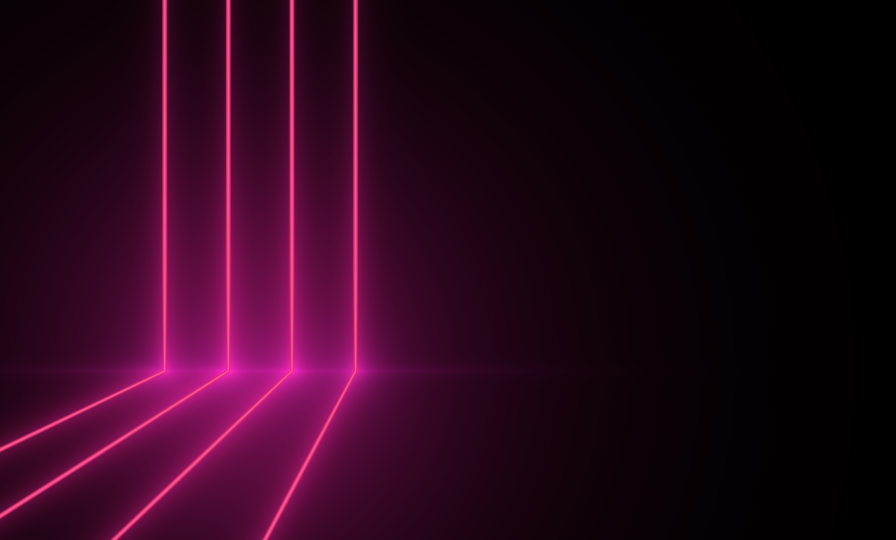
Write a Shadertoy shader that draws this background.

```glsl
// Four neon lines running down a dark wall and fanning out across a floor.

// Layout, in units of canvas height
const int   LINE_COUNT    = 4;
const float FIRST_LINE_X  = 0.305;
const float LINE_SPACING  = 0.1178;
const float FLOOR_Y       = 0.313;
const float FIRST_SLANT   = 2.09;   // sideways run per unit of drop
const float SLANT_STEP    = 0.518;

// Light sizes
const float CORE_WIDTH    = 0.0038;
const float HALO_WIDTH    = 0.024;
const float BEND_WIDTH    = 0.045;
const float STREAK_WIDTH  = 0.012;
const vec2  GLOW_CENTER   = vec2(0.47, 0.32);
const vec2  INNER_SIZE    = vec2(0.28, 0.34);

// Colours
const vec3  AMBIENT_COLOR = vec3(0.215, 0.020, 0.135);
const vec3  INNER_COLOR   = vec3(0.190, 0.035, 0.145);
const vec3  HALO_COLOR    = vec3(0.320, 0.045, 0.190);
const vec3  BEND_COLOR    = vec3(0.200, 0.040, 0.210);
const vec3  STREAK_COLOR  = vec3(0.120, 0.015, 0.110);
const vec3  EDGE_COLOR    = vec3(0.850, 0.140, 0.390);
const vec3  CORE_COLOR    = vec3(1.000, 0.360, 0.600);

// Distance from p to a ray that starts at the origin
float rayDistance(vec2 p, vec2 direction) {
    return length(p - direction * max(dot(p, direction), 0.0));
}

// Bell curve that equals 1 at x = 0
float bell(float x) {
    return exp(-x * x);
}

// Broad light on the wall and floor, and the streak where they meet
vec3 backgroundLight(vec2 p) {
    vec2 offset = p - GLOW_CENTER;
    vec3 light = AMBIENT_COLOR * exp(-2.9 * dot(offset, offset));
    light += INNER_COLOR * bell(length(offset / INNER_SIZE));
    float streak = exp(-abs(p.y - FLOOR_Y) / STREAK_WIDTH);
    return light + STREAK_COLOR * streak * bell(offset.x / 0.42);
}

void mainImage(out vec4 fragColor, in vec2 fragCoord) {
    vec2 p = fragCoord / iResolution.y;
    float pixel = 1.0 / iResolution.y;
    float drop = max(FLOOR_Y - p.y, 0.0);
    float rise = max(p.y - FLOOR_Y, 0.0);

    vec3 color = backgroundLight(p);
    float haloFade = mix(0.5, 1.0, bell(rise / 0.4));
    float coreWidth = CORE_WIDTH * mix(0.75, 1.1, smoothstep(0.0, 0.2, drop + rise));
    float edge = 0.0;
    float core = 0.0;

    // Each line is a wall ray and a slanted floor ray sharing one bend
    for (int i = 0; i < LINE_COUNT; i++) {
        float index = float(i);
        vec2 q = p - vec2(FIRST_LINE_X + index * LINE_SPACING, FLOOR_Y);
        vec2 floorDirection = normalize(vec2(index * SLANT_STEP - FIRST_SLANT, -1.0));
        float d = min(rayDistance(q, vec2(0.0, 1.0)), rayDistance(q, floorDirection));

        color += HALO_COLOR * haloFade * exp(-d / HALO_WIDTH);
        color += BEND_COLOR * exp(-length(q) / BEND_WIDTH);
        edge = max(edge, 1.0 - smoothstep(coreWidth - pixel, coreWidth + pixel, d));
        core = max(core, bell(d / (0.65 * coreWidth)));
    }

    // Bright tubes over the soft light
    color = mix(color, EDGE_COLOR, 0.9 * edge);
    color = mix(color, CORE_COLOR, 0.9 * core);
    fragColor = vec4(min(color, 1.0), 1.0);
}
```
